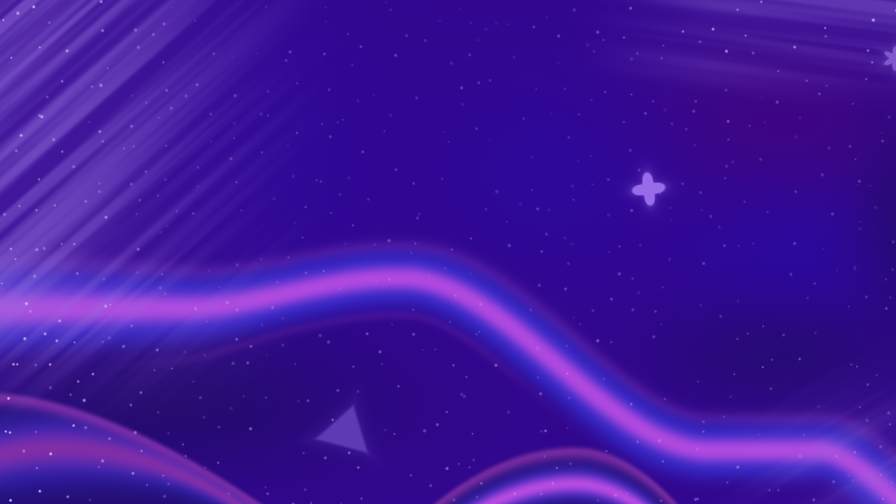
Give the GLSL for this background, as a WebGL 2 fragment shader.

```glsl
#version 300 es
precision highp float;
// Violet night backdrop: soft colour clouds, flowing neon ribbons, brushed
// light streaks, scattered specks and a few glowing shapes. Ribbons are
// height curves with soft cross profiles; streaks are stretched value noise.

#define RIBBON_WIDTH 0.058
#define RIBBON_FLARE 0.026
#define STREAK_FREQ 48.0
#define STREAK_GAIN 0.62
#define SPECK_CELL 0.062
#define SPECK_RADIUS 0.0028
#define GLOW_SIZE 0.011

uniform vec2 u_resolution;
out vec4 fragColor;

const vec3 VIOLET = vec3(0.195, 0.025, 0.56);
const vec3 NAVY = vec3(0.135, 0.04, 0.42);
const vec3 INDIGO = vec3(0.165, 0.035, 0.63);
const vec3 PLUM = vec3(0.25, 0.02, 0.51);
const vec3 BLUE = vec3(0.20, 0.17, 0.80);
const vec3 PINK = vec3(0.71, 0.29, 0.88);
const vec3 MAUVE = vec3(0.50, 0.18, 0.66);
const vec3 LAVENDER = vec3(0.58, 0.43, 0.87);

float hash(vec2 p) {
    vec3 q = fract(vec3(p.xyx) * 0.1031);
    q += dot(q, q.yzx + 33.33);
    return fract((q.x + q.y) * q.z);
}

float noise(vec2 p) {
    vec2 i = floor(p), f = fract(p);
    f = f * f * (3.0 - 2.0 * f);
    return mix(mix(hash(i), hash(i + vec2(1, 0)), f.x),
               mix(hash(i + vec2(0, 1)), hash(i + vec2(1, 1)), f.x), f.y);
}

float bell(float x, float w) { return exp(-x * x / (w * w)); }

// Soft elliptical patch
float patchAt(vec2 p, vec2 c, vec2 r) { p = (p - c) / r; return exp(-dot(p, p)); }

// Brushed light along a given angle
float streaks(vec2 p, float angle) {
    float c = cos(angle), s = sin(angle);
    vec2 q = vec2(c * p.x + s * p.y, c * p.y - s * p.x);
    float n = 0.6 * noise(q * vec2(1.6, STREAK_FREQ) + 7.0)
            + 0.4 * noise(q * vec2(2.5, STREAK_FREQ * 2.3) + 31.0);
    return 0.25 + 0.75 * smoothstep(0.2, 0.85, n);
}

// Height of the main ribbon
float waveHeight(float x) {
    return 0.388 + 0.06 * smoothstep(0.36, 0.78, x)
         - 0.342 * smoothstep(0.80, 1.41, x) - 0.16 * smoothstep(1.62, 1.90, x);
}

// Rounded star with n points, as a signed distance estimate
float starShape(vec2 p, float n, float r, float turn) {
    return length(p) - r * (0.75 + 0.25 * cos(n * (atan(p.y, p.x) - turn)));
}

float sideOf(vec2 p, vec2 a, vec2 b) {
    vec2 e = normalize(b - a);
    return dot(p - a, vec2(e.y, -e.x));
}

vec3 glowShape(vec3 col, float d, vec3 tint, float soft) {
    col = mix(col, tint, 0.32 * exp(-max(d, 0.0) / GLOW_SIZE));
    return mix(col, tint, 1.0 - smoothstep(-soft, soft, d));
}

// Arched ribbon: q is the depth below its rim, core the offset from its centre
vec3 archRibbon(vec3 col, float q, float core, float w, vec3 tint) {
    float inside = smoothstep(-0.008, 0.008, q);
    vec3 body = mix(NAVY, BLUE, 0.85 * bell(core, w * 2.1));
    body = mix(body, tint, bell(core, w));
    body = mix(body, MAUVE, 0.85 * bell(q - 0.008, 0.017));
    return mix(col, body, inside);
}

void main() {
    vec2 p = gl_FragCoord.xy / u_resolution.y;
    float px = 1.0 / u_resolution.y;
    float h = waveHeight(p.x);
    float slope = (waveHeight(p.x + 0.01) - waveHeight(p.x - 0.01)) / 0.02;
    float d = (p.y - h) / sqrt(1.0 + slope * slope);

    // Background clouds
    vec3 col = mix(VIOLET, PLUM, 0.85 * patchAt(p, vec2(1.55, 0.76), vec2(0.34, 0.17)));
    col = mix(col, INDIGO, 0.8 * patchAt(p, vec2(1.57, 0.49), vec2(0.22, 0.13)));
    col = mix(col, INDIGO, 0.6 * patchAt(p, vec2(1.1, 0.66), vec2(0.25, 0.2)));
    col = mix(col, INDIGO, 0.4 * patchAt(p, vec2(0.58, 0.68), vec2(0.2, 0.3)));
    col = mix(col, NAVY, 0.7 * patchAt(p, vec2(1.55, 0.29), vec2(0.25, 0.11)));
    col = mix(col, NAVY, 0.7 * patchAt(p, vec2(1.8, 0.56), vec2(0.1, 0.2)));
    col = mix(col, NAVY, 0.9 * patchAt(p, vec2(0.33, 0.2), vec2(0.42, 0.15)));

    // Faint echo line beneath the main ribbon
    float echo = d + 0.073 + 0.04 * smoothstep(0.6, 0.25, p.x);
    col = mix(col, MAUVE, 0.22 * bell(echo, 0.010)
        * smoothstep(0.2, 0.5, p.x) * smoothstep(1.18, 0.9, p.x));

    // Arched ribbons along the lower edge
    float rim = 0.22 - 0.22 * pow(p.x / 0.52, 1.6);
    float core = p.y - 0.11 + 0.9 * (p.x - 0.12) * (p.x - 0.12);
    col = archRibbon(col, rim - p.y, core, mix(0.036, 0.014, smoothstep(0.1, 0.5, p.x)), MAUVE);
    float bend = (p.x - 1.14) / (p.x < 1.14 ? 0.28 : 0.205);
    float q = 0.113 - 0.113 * bend * bend - p.y;
    col = archRibbon(col, q, q - 0.073, 0.019, PINK);

    // Main ribbon: purple fringe, blue body, pink core
    float w = RIBBON_WIDTH + RIBBON_FLARE * smoothstep(0.6, 0.0, p.x);
    col = mix(col, MAUVE, 0.38 * bell(d - 1.05 * w, 0.28 * w));
    col = mix(col, BLUE, 0.92 * exp(-pow(abs(d / w), 4.0)));
    col = mix(col, PINK, 0.95 * exp(-pow(abs(d / (0.42 * w)), 2.4)));

    // Brushed light in three corners
    float left = smoothstep(0.66, 0.0, p.x - 0.12 * (p.y - 0.5)) * smoothstep(0.12, 0.42, p.y);
    float top = smoothstep(1.1, 1.5, p.x) * smoothstep(0.77, 0.96, p.y);
    float corner = patchAt(p, vec2(1.74, 0.08), vec2(0.2, 0.12));
    float light = left * streaks(p, 0.72) + 0.75 * top * streaks(p, -0.13)
                + 0.55 * corner * streaks(p, 0.55);
    col = mix(col, LAVENDER, STREAK_GAIN * light);

    // Glowing shapes
    vec2 a = vec2(0.699, 0.188), b = vec2(0.635, 0.131), c = vec2(0.723, 0.108);
    float tri = max(sideOf(p, a, b), max(sideOf(p, b, c), sideOf(p, c, a))) - 0.004;
    col = glowShape(col, tri, vec3(0.37, 0.23, 0.71), px + 0.002);
    col = glowShape(col, starShape(p - vec2(1.287, 0.625), 4.0, 0.033, 0.12),
        vec3(0.60, 0.42, 0.92), px + 0.001);
    col = glowShape(col, starShape(p - vec2(1.776, 0.884), 6.0, 0.024, 0.5),
        vec3(0.50, 0.34, 0.80), px + 0.001);

    // Scattered specks, brighter near the left and upper right
    float dense = 0.3 + 0.6 * smoothstep(0.4, 0.0, p.x) + 0.5 * top
                + 0.15 * smoothstep(0.5, 0.2, p.y);
    for (int i = 0; i < 2; i++) {
        vec2 g = p / SPECK_CELL + 17.3 * float(i), id = floor(g);
        vec2 spot = 0.15 + 0.7 * vec2(hash(id + 3.0), hash(id + 51.0));
        float size = SPECK_RADIUS * (0.5 + 0.6 * hash(id + 9.0));
        float dist = length(g - id - spot) * SPECK_CELL;
        float shine = step(0.4, hash(id + 77.0)) * mix(0.3, 1.0, hash(id + 23.0));
        col = mix(col, vec3(0.85, 0.76, 0.97), min(dense, 1.0) * shine
            * (1.0 - smoothstep(size - px, size + px, dist)));
    }
    fragColor = vec4(col, 1.0);
}
```
